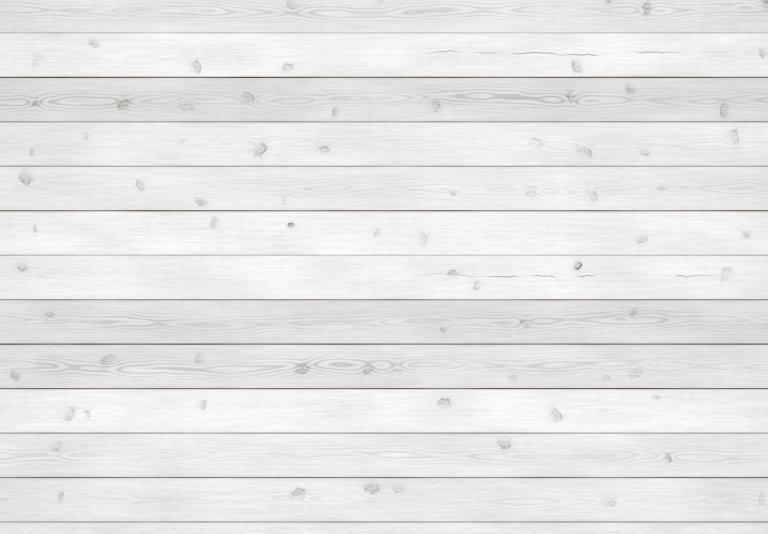
This texture is drawn by a Shadertoy shader. Its source:

```glsl
// Whitewashed horizontal timber boards with soft grain, knots, cracks and dark seams.
#define BOARDS 12.01        // boards over the canvas height
#define SEAM_OFFSET 0.27    // height of the lowest seam, in boards
#define SEAM_HALF 0.014     // half width of a seam, in boards
#define KNOT_SPACING 1.75   // mean distance between knots, in boards
#define KNOT_CHANCE 0.68
#define RING_COUNT 15.0     // growth rings per board height
#define GRAIN_DEPTH 0.12
#define FIBRE_DEPTH 0.035
#define WASH_DEPTH 0.045

// Tone of each board and darkness of each seam, from the bottom up
const float boardTone[13] = float[13](.925, .93, .93, .96, .905, .895, .95, .962, .935, .935, .89, .955, .92);
const float seamInk[13] = float[13](.30, .40, .28, .44, .42, .32, .18, .44, .27, .27, .46, .14, .2);

float hash(vec2 p) {
    return fract(sin(dot(p, vec2(127.1, 311.7))) * 43758.55);
}

float noise(vec2 p) {
    vec2 i = floor(p), f = fract(p);
    f = f * f * (3.0 - 2.0 * f);
    return mix(mix(hash(i), hash(i + vec2(1, 0)), f.x),
               mix(hash(i + vec2(0, 1)), hash(i + vec2(1, 1)), f.x), f.y);
}

// Layered sines, roughly -1 to 1
float waves(float x) {
    return 0.5 * sin(x) + 0.3 * sin(2.3 * x + 1.7) + 0.2 * sin(4.9 * x + 4.1);
}

// Returns knot ink in x and the bulge it gives the growth rings in y
vec2 knots(vec2 p, float board) {
    vec2 result = vec2(0);
    float cell = floor(p.x / KNOT_SPACING);
    for (float k = -1.0; k <= 1.0; k++) {
        vec2 key = vec2(cell + k, board * 7.0 + 3.0);
        if (hash(key) > KNOT_CHANCE) continue;
        vec2 centre = vec2((cell + k + mix(0.1, 0.9, hash(key + 11.3))) * KNOT_SPACING,
                           mix(0.2, 0.8, hash(key + 23.7)));
        float size = mix(0.05, 0.12, hash(key + 37.1));
        float turn = 6.283 * hash(key + 41.9);
        float c = cos(turn), s = sin(turn);
        vec2 d = mat2(c, -s, s, c) * (p - centre) / size;
        d.x *= 0.75;
        float r = length(d) + 0.7 * (noise(p * 14.0) - 0.5);
        float rim = smoothstep(0.45, 0.0, abs(r - 0.85)) * smoothstep(-1.3, 0.9, d.y);
        float heart = smoothstep(0.6, 0.1, r) * noise(p * 25.0);
        float stain = 0.3 * exp(-0.6 * r * r);
        float strength = mix(0.07, 0.22, hash(key + 53.3));
        if (hash(key + 67.7) > 0.95) strength = 0.42;
        result.x += strength * (rim * mix(0.4, 1.0, noise(p * 17.0)) + 0.6 * heart + stain);
        result.y += exp(-dot(p - centre, p - centre) / (5.0 * size * size));
    }
    return result;
}

// Growth rings around a wandering core line, stretched along the board
float growthRings(vec2 p, float board, float bulge) {
    float seed = board * 5.3;
    float dy = p.y - 0.5 - 0.09 * waves(p.x * 0.4 + seed);
    float field = RING_COUNT * sqrt(dy * dy + 0.004) + 1.7 * waves(p.x * 0.55 + seed * 2.0)
                + 0.6 * noise(vec2(p.x * 2.5, p.y * 6.0 + seed)) + 1.2 * bulge;
    float line = pow(0.5 + 0.5 * sin(6.283 * field), 2.0);
    line = mix(0.37, line, smoothstep(1.0, 0.4, fwidth(field)));
    float patchy = smoothstep(0.2, 0.8, noise(vec2(p.x * 0.6 + seed, board)));
    return line * exp(-22.0 * dy * dy) * mix(0.4, 1.0, patchy);
}

// Thin broken split along every fifth board
float crack(vec2 p, float board, float pixel) {
    if (board < 1.0 || mod(board, 5.0) > 0.5) return 0.0;
    float d = abs(p.y - 0.54 + 0.05 * waves(p.x * 1.3 + board) + 0.03 * (noise(p.xx * 9.0) - 0.5));
    float span = smoothstep(9.0, 10.5, p.x) * smoothstep(16.6, 15.0, p.x);
    float broken = smoothstep(0.25, 0.6, noise(vec2(p.x * 2.2, board)));
    return clamp((0.012 - d) / pixel + 0.5, 0.0, 1.0) * span * broken;
}

void mainImage(out vec4 fragColor, in vec2 fragCoord) {
    float pixel = BOARDS / iResolution.y;
    vec2 p = fragCoord * pixel - vec2(0, SEAM_OFFSET);
    float board = floor(p.y);
    vec2 local = vec2(p.x, p.y - board);
    float tone = boardTone[clamp(int(board) + 1, 0, 12)];

    // Wood: rings show more on the darker boards
    vec2 knot = knots(local, board);
    float bareness = mix(0.2, 1.0, smoothstep(0.955, 0.895, tone));
    tone -= GRAIN_DEPTH * bareness * growthRings(local, board, knot.y);
    tone -= FIBRE_DEPTH * (noise(vec2(p.x * 1.6, p.y * 24.0)) - 0.5);
    tone -= 0.7 * FIBRE_DEPTH * (noise(vec2(p.x * 9.0, p.y * 21.0)) - 0.5);
    tone += WASH_DEPTH * (noise(vec2(p.x * 0.8, p.y * 2.1 + board * 9.0)) - 0.45);
    tone -= knot.x;
    tone -= 0.22 * crack(local, board, pixel);

    // Slight darkening towards the sides
    float side = 2.0 * fragCoord.x / iResolution.x - 1.0;
    tone -= 0.025 * side * side * side * side;

    // Seams with a soft shade beside them
    float seam = floor(p.y + 0.5);
    float d = abs(p.y - seam);
    float ink = seamInk[clamp(int(seam), 0, 12)] * mix(0.75, 1.1, noise(vec2(p.x * 0.9, seam * 3.0)));
    tone -= ink * (clamp((SEAM_HALF - d) / pixel + 0.5, 0.0, 1.0) + 0.12 * exp(-22.0 * d));

    // Darker wood turns warmer
    tone = clamp(tone, 0.2, 0.985);
    fragColor = vec4(tone - (1.0 - tone) * vec3(0.0, 0.04, 0.10), 1.0);
}
```
